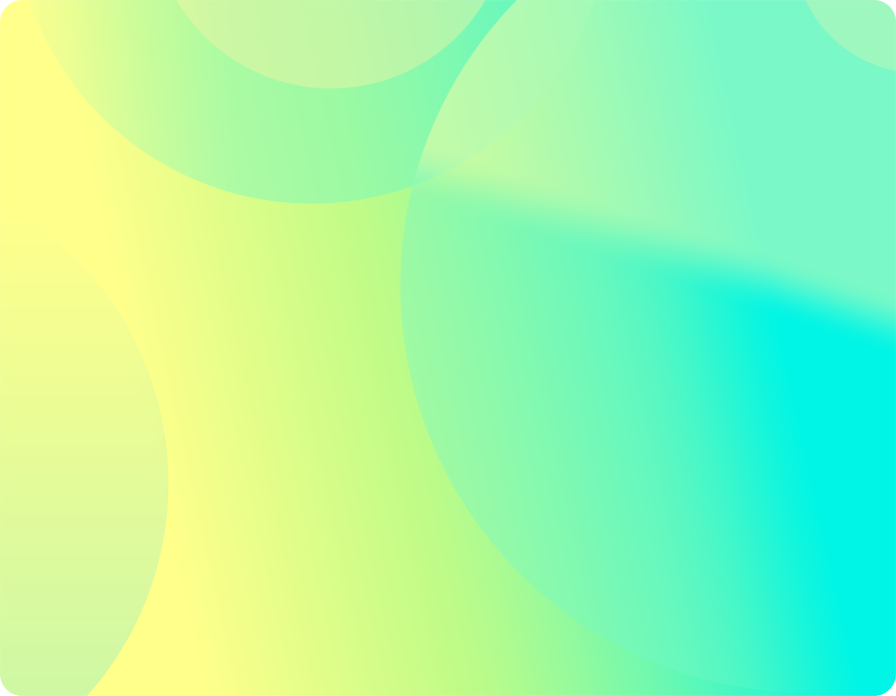
Write a Shadertoy shader that draws this background.

```glsl
const vec3 YELLOW = vec3(1.0, 1.0, 0.545);
const vec3 LIME   = vec3(0.755, 0.985, 0.53);
const vec3 CYAN   = vec3(0.0, 0.96, 0.90);
const vec3 TEAL   = vec3(0.46, 0.97, 0.78);
const vec3 AQUA   = vec3(0.40, 0.97, 0.80);
const vec3 CREAM  = vec3(1.0, 0.99, 0.65);
const vec3 PEACH  = vec3(1.0, 0.95, 0.65);
const vec3 SAGE   = vec3(0.80, 0.97, 0.65);

// Linear ramp from 0 at a to 1 at b
float ramp(float a, float b, float x) {
    return clamp((x - a) / (b - a), 0.0, 1.0);
}

// Antialiased fill of a signed distance
float fill(float dist, float pixel) {
    return 1.0 - smoothstep(-0.7 * pixel, 0.7 * pixel, dist);
}

float disc(vec2 p, vec2 center, float radius, float pixel) {
    return fill(length(p - center) - radius, pixel);
}

float roundedBox(vec2 p, vec2 halfSize, float radius) {
    vec2 q = abs(p) - halfSize + radius;
    return length(max(q, 0.0)) + min(max(q.x, q.y), 0.0) - radius;
}

// Three-stop gradient along the tilted axis
vec3 backdrop(float t) {
    vec3 warm = mix(YELLOW, LIME, ramp(0.075, 0.443, t));
    return mix(warm, CYAN, pow(ramp(0.443, 1.017, t), 1.2));
}

void mainImage(out vec4 fragColor, in vec2 fragCoord) {
    float pixel = 1.0 / iResolution.y;
    vec2 size = vec2(iResolution.x * pixel, 1.0);

    // Height units, with y measured down from the top edge
    vec2 p = vec2(fragCoord.x * pixel, 1.0 - fragCoord.y * pixel);
    float slant = p.x - 0.22 * p.y;
    vec3 color = backdrop(slant);

    // Left disc, fading in downwards
    float leftDisc = disc(p, vec2(-0.216, 0.694), 0.458, pixel);
    color = mix(color, SAGE, leftDisc * 0.95 * ramp(0.30, 1.0, p.y));

    // Top disc, fading in to the right, and the paler disc within it
    float topDisc = disc(p, vec2(0.448, -0.1355), 0.428, pixel);
    color = mix(color, AQUA, topDisc * 0.4 * ramp(0.0, 0.334, p.x));
    float innerDisc = disc(p, vec2(0.4755, -0.1304), 0.2575, pixel);
    color = mix(color, PEACH, innerDisc * 0.4);

    // Large disc, split by a soft diagonal: cream above, teal below
    float largeDisc = disc(p, vec2(1.1605, 0.4097), 0.5853, pixel);
    float diagonal = 0.2425 + 0.33 * (p.x - 0.602);
    float below = smoothstep(-0.047, 0.047, p.y - diagonal);
    float tealFade = 1.0 - smoothstep(0.746, 0.987, slant);
    vec3 upper = mix(color, CREAM, 0.48);
    vec3 lower = mix(color, TEAL, 0.4 * tealFade);
    color = mix(color, mix(upper, lower, below), largeDisc);

    // Corner disc
    float cornerDisc = disc(p, vec2(1.321, -0.075), 0.18, pixel);
    color = mix(color, PEACH, cornerDisc * 0.27);

    // Rounded card on white
    float card = fill(roundedBox(p - 0.5 * size, 0.5 * size, 0.032), pixel);
    fragColor = vec4(mix(vec3(1.0), color, card), 1.0);
}
```
